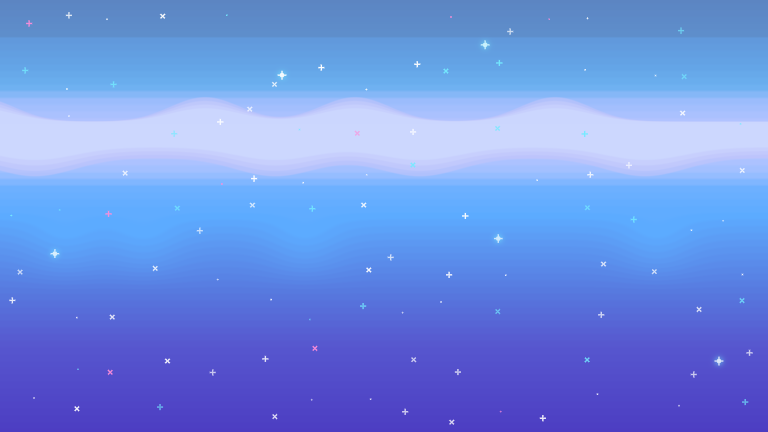
A Shadertoy shader for this background:

```glsl
// Sky stops: depth below the top edge (0..1) and colour
const int STOPS = 15;
const float STOP_DEPTH[STOPS] = float[](0.0, 0.083, 0.092, 0.15, 0.20, 0.235,
    0.29, 0.36, 0.40, 0.435, 0.50, 0.56, 0.68, 0.80, 1.0);
const vec3 STOP_COLOR[STOPS] = vec3[](
    vec3(0.36, 0.52, 0.76), vec3(0.37, 0.56, 0.80), vec3(0.38, 0.60, 0.86),
    vec3(0.39, 0.64, 0.90), vec3(0.42, 0.69, 0.94), vec3(0.61, 0.74, 0.99),
    vec3(0.71, 0.77, 1.00), vec3(0.71, 0.77, 1.00), vec3(0.62, 0.75, 1.00),
    vec3(0.43, 0.69, 1.00), vec3(0.36, 0.67, 1.00), vec3(0.36, 0.60, 0.95),
    vec3(0.34, 0.47, 0.87), vec3(0.34, 0.34, 0.81), vec3(0.30, 0.24, 0.76));
const float BAND_COUNT = 64.0;

// Pale cloud ribbon; horizontal places are in canvas heights
const vec4 CREST_X = vec4(-0.05, 0.475, 0.822, 1.285);
const vec4 TROUGH_X = vec4(0.081, 0.637, 0.972, 1.493);
const float CREST_WIDTH = 0.115;
const float TROUGH_WIDTH = 0.13;
const float RIBBON_TOP = 0.282;
const float RIBBON_BOTTOM = 0.366;
const float CREST_RISE = 0.057;
const float TROUGH_DROP = 0.042;
const int RIBBON_LAYERS = 4;
const vec3 RIBBON_RIM = vec3(0.76, 0.77, 0.98);
const vec3 RIBBON_CORE = vec3(0.81, 0.86, 1.00);

// Light blue folds hanging below the ribbon
const vec4 FOLD_X = vec4(0.15, 0.335, 0.706, 1.52);
const float FOLD_WIDTH = 0.09;
const float FOLD_DROP = 0.045;

// Stars
const float SMALL_CELL = 0.11;
const float SMALL_CHANCE = 0.70;
const float LARGE_CELL = 0.25;
const float LARGE_CHANCE = 0.36;
const float ARM_HALF_WIDTH = 0.0016;
const vec3 WHITE = vec3(1.0);
const vec3 CYAN = vec3(0.45, 0.92, 1.0);
const vec3 PINK = vec3(1.0, 0.55, 0.85);

vec4 hash4(vec2 cell, float seed) {
    vec4 v = fract(vec4(cell.xyx, cell.y + seed) * vec4(0.1031, 0.1030, 0.0973, 0.1099) + seed * 0.137);
    v += dot(v, v.wzxy + 33.33);
    return fract((v.xxyz + v.yzzw) * v.zywx);
}

// Sum of four soft humps
float humps(float x, vec4 centers, float width) {
    vec4 d = (x - centers) / width;
    return dot(exp(-d * d), vec4(1.0));
}

vec3 skyColor(float depth) {
    vec3 color = STOP_COLOR[0];
    for (int i = 1; i < STOPS; i++) {
        float t = (depth - STOP_DEPTH[i - 1]) / (STOP_DEPTH[i] - STOP_DEPTH[i - 1]);
        color = mix(color, STOP_COLOR[i], clamp(t, 0.0, 1.0));
    }
    return color;
}

// Nested wavy layers, from lavender rim to pale core
vec3 addRibbon(vec3 color, float x, float depth, float aa) {
    float crest = humps(x, CREST_X, CREST_WIDTH);
    float trough = humps(x, TROUGH_X, TROUGH_WIDTH);
    for (int i = 0; i < RIBBON_LAYERS; i++) {
        float k = float(i) / float(RIBBON_LAYERS - 1);
        float top = RIBBON_TOP - CREST_RISE * crest * (1.0 - 0.45 * k);
        float bottom = RIBBON_BOTTOM - 0.025 * k + TROUGH_DROP * trough * (1.0 - 0.3 * k);
        float inside = min(depth - top, bottom - depth);
        color = mix(color, mix(RIBBON_RIM, RIBBON_CORE, k), 0.6 * smoothstep(-aa, aa, inside));
    }
    return color;
}

float coverage(float dist, float aa) {
    return clamp(0.5 - dist / aa, 0.0, 1.0);
}

// One jittered star per grid cell: dots, plus signs, crosses, glowing sparkles
vec3 addStars(vec3 color, vec2 p, float cellSize, float chance, bool large, float aa) {
    vec2 cell = floor(p / cellSize);
    vec4 place = hash4(cell, large ? 7.0 : 3.0);
    vec4 look = hash4(cell, large ? 19.0 : 13.0);
    if (place.z > chance) return color;

    vec2 d = p - (cell + 0.2 + 0.6 * place.xy) * cellSize;
    if (!large && look.x < 0.35) d = mat2(0.7071, 0.7071, -0.7071, 0.7071) * d;
    vec2 a = abs(d);
    float reach = large ? 0.010 : mix(ARM_HALF_WIDTH, 0.007, step(look.y, 0.6));
    float arms = max(min(a.x, a.y) - ARM_HALF_WIDTH, max(a.x, a.y) - reach);
    vec3 tint = mix(WHITE, CYAN, step(0.65, look.z));
    tint = mix(tint, PINK, step(0.92, look.z));

    if (large) {
        arms = min(arms, length(d) - 0.0055);
        color = mix(color, CYAN, 0.45 * exp(-dot(d, d) / 0.00012));
        tint = mix(tint, WHITE, 0.7);
    }
    return mix(color, tint, coverage(arms, aa) * mix(0.65, 1.0, look.w));
}

void mainImage(out vec4 fragColor, in vec2 fragCoord) {
    vec2 p = fragCoord / iResolution.y;
    float aa = 1.0 / iResolution.y;
    float depth = 1.0 - p.y;

    // Sky with hanging folds and soft colour bands
    float foldZone = smoothstep(0.47, 0.56, depth) * (1.0 - smoothstep(0.59, 0.69, depth));
    float level = (depth - FOLD_DROP * foldZone * humps(p.x, FOLD_X, FOLD_WIDTH)) * BAND_COUNT;
    level = floor(level) + smoothstep(0.25, 0.75, fract(level));
    vec3 color = skyColor(level / BAND_COUNT);

    color = addRibbon(color, p.x, depth, aa);
    color = addStars(color, p, SMALL_CELL, SMALL_CHANCE, false, aa);
    color = addStars(color, p, LARGE_CELL, LARGE_CHANCE, true, aa);
    fragColor = vec4(color, 1.0);
}
```
